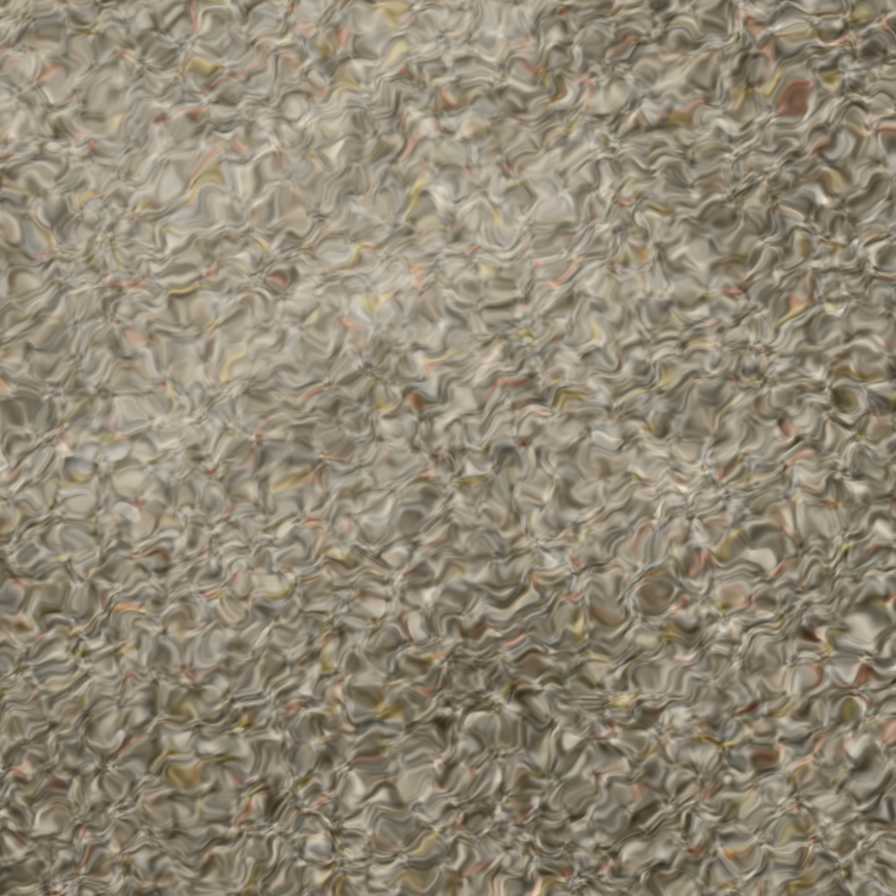
Reproduce this texture procedurally as a WebGL 1 fragment shader.

```glsl
precision highp float;
// Weathered granular stone: slanted warped grains, pale veins and dark clumps.
uniform vec2 u_resolution;

vec2 hash2(vec2 p) {
  vec3 q = fract(p.xyx * vec3(0.1031, 0.1030, 0.0973));
  q += dot(q, q.yzx + 33.33);
  return fract((q.xx + q.yz) * q.zy);
}

float cornerSlope(vec2 cell, vec2 corner, vec2 f) {
  return dot(hash2(cell + corner) * 2.0 - 1.0, f - corner);
}

// Gradient noise, centred on zero
float noise(vec2 p) {
  vec2 i = floor(p), f = p - i;
  vec2 w = f * f * f * (f * (f * 6.0 - 15.0) + 10.0);
  float low = mix(cornerSlope(i, vec2(0, 0), f), cornerSlope(i, vec2(1, 0), f), w.x);
  float high = mix(cornerSlope(i, vec2(0, 1), f), cornerSlope(i, vec2(1, 1), f), w.x);
  return mix(low, high, w.y);
}

vec2 noise2(vec2 p) {
  return vec2(noise(p), noise(p + vec2(57.3, 21.7)));
}

void main() {
  vec2 uv = gl_FragCoord.xy / min(u_resolution.x, u_resolution.y);

  // Axes along and across the slanted grain, bent at two scales
  vec2 bent = uv + 0.035 * noise2(uv * 9.0) + 0.02 * noise2(uv * 34.0 + 11.0);
  vec2 grain = mat2(0.87, -0.5, 0.5, 0.87) * bent + 3.0;

  // Broad light area, with rougher ground below and to the right
  float pale = 1.0 - smoothstep(0.1, 0.75, length((uv - vec2(0.27, 0.73)) * vec2(0.85, 1.15)));
  float rough = 1.0 - 0.3 * pale;
  float tone = 0.46 + 0.13 * pale;
  tone += 0.13 * noise(grain * vec2(4.0, 9.0));

  // Grains from coarse to fine
  float coarse = noise(grain * vec2(40.0, 72.0));
  float medium = noise(grain * vec2(72.0, 115.0) + 19.0);
  float fine = noise(grain * vec2(125.0, 170.0) + 43.0);
  tone += rough * (0.41 * coarse + 0.32 * medium + 0.2 * fine);

  // Pale veins, strongest towards the upper right
  float veinField = noise(grain * vec2(7.0, 19.0) + 71.0);
  float vein = 1.0 - smoothstep(0.0, 0.12, abs(veinField));
  tone += 0.1 * vein * smoothstep(0.4, 1.2, uv.x + uv.y);

  // Dark clumps and scattered bright chips
  float clump = smoothstep(0.12, 0.32, noise(grain * vec2(17.0, 27.0) + 5.0));
  float chip = smoothstep(0.22, 0.42, noise(bent * vec2(46.0, 52.0) + 31.0));
  tone += 0.17 * chip * rough - 0.09 * clump;

  // Soft limits keep shadows and highlights muted
  tone = 0.52 + 0.3 * (tone - 0.52) / (0.3 + 0.25 * abs(tone - 0.52));
  vec3 color = tone + vec3(0.035, 0.0, -0.068);

  // Faint grey, rust and ochre mineral tints
  color += vec3(0.04, 0.0, -0.05) * noise(grain * vec2(38.0, 60.0) + 83.0);
  float rust = smoothstep(0.2, 0.45, noise(grain * vec2(30.0, 50.0) + 97.0));
  float ochre = smoothstep(0.2, 0.45, noise(grain * vec2(26.0, 48.0) + 127.0));
  color += rust * vec3(0.06, -0.02, -0.03) + ochre * vec3(0.04, 0.02, -0.06);

  gl_FragColor = vec4(clamp(color, 0.0, 1.0), 1.0);
}
```
